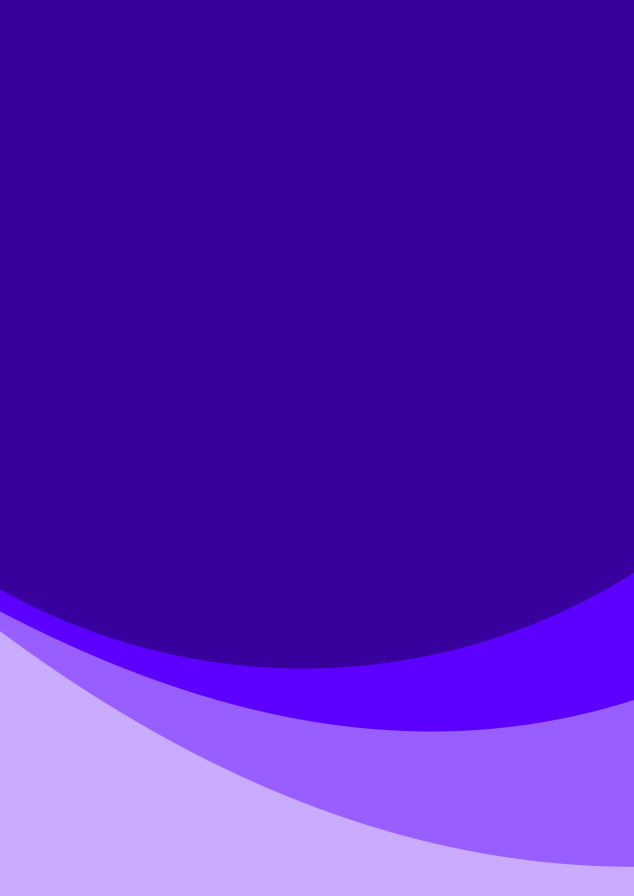
This background is drawn by a Shadertoy shader. Its source:

```glsl
// Flat layered hills of violet under a deep indigo field.
// Each layer fills the area below a smooth edge curve: one elliptical arc
// and two skewed parabolas, painted from back to front.

#define INDIGO   vec3(0.22, 0.00, 0.615)
#define VIOLET   vec3(0.36, 0.00, 1.00)
#define LAVENDER vec3(0.60, 0.37, 1.00)
#define LILAC    vec3(0.79, 0.67, 1.00)
// Arc: centre and radii, in canvas widths and heights
#define ARC_CENTRE vec2(0.478, 0.9466)
#define ARC_RADII  vec2(0.978, 0.6927)
// Bowls: x of lowest point, its height, bend, skew
#define MIDDLE_BOWL vec4(0.680, 0.1836, 0.3265, 0.0537)
#define FRONT_BOWL  vec4(1.000, 0.0326, 0.2630, 0.0000)

// Height of the lower side of the ellipse at x
float arcHeight(float x) {
    float u = (x - ARC_CENTRE.x) / ARC_RADII.x;
    return ARC_CENTRE.y - ARC_RADII.y * sqrt(max(1.0 - u * u, 0.0));
}

// Height of a parabola with a cubic skew at x
float bowlHeight(float x, vec4 bowl) {
    float d = x - bowl.x;
    return bowl.y + d * d * (bowl.z + bowl.w * d);
}

// Coverage of the area below an edge, smoothed over about one pixel
float below(float y, float edge) {
    float gap = edge - y;
    float pixel = length(vec2(dFdx(gap), dFdy(gap)));
    return clamp(gap / max(pixel, 1e-6) + 0.5, 0.0, 1.0);
}

void mainImage(out vec4 fragColor, in vec2 fragCoord) {
    vec2 p = fragCoord / iResolution.xy;

    // Layers from back to front
    vec3 color = INDIGO;
    color = mix(color, VIOLET, below(p.y, arcHeight(p.x)));
    color = mix(color, LAVENDER, below(p.y, bowlHeight(p.x, MIDDLE_BOWL)));
    color = mix(color, LILAC, below(p.y, bowlHeight(p.x, FRONT_BOWL)));

    fragColor = vec4(color, 1.0);
}
```
